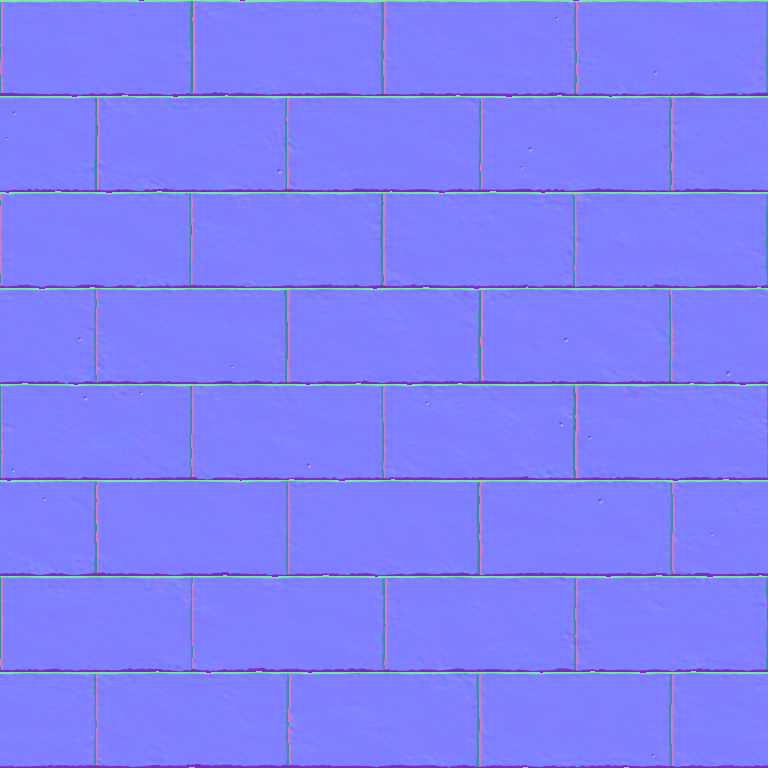
Give the GLSL for this texture map, as a Shadertoy shader.

```glsl
#define BRICKS vec2(4.0, 8.0)
#define JOINT_WIDTH 0.0027
#define JOINT_JITTER 0.006
#define GRAIN 0.10
#define EDGE_WEAR 0.30
#define PIT_DEPTH 1.6
#define LEFT_WALL vec3(0.20, 0.55, 0.62)
#define RIGHT_WALL vec3(0.86, 0.48, 0.72)
#define UPPER_WALL vec3(0.49, 0.17, 0.77)
#define LOWER_WALL vec3(0.48, 0.90, 0.66)

const float TAU = 6.2831853;

vec3 hash3(vec2 p) {
    vec3 q = fract(p.xyx * vec3(0.1031, 0.1030, 0.0973) + 0.137);
    q += dot(q, q.yxz + 33.33);
    return fract((q.xxy + q.yzz) * q.zyx);
}

// Slope of round bumps, one per cell, wrapping at the canvas edges.
vec2 bumpSlope(vec2 uv, vec2 cells) {
    vec2 p = uv * cells, base = floor(p), slope = vec2(0.0);
    for (int j = -1; j <= 1; j++)
    for (int i = -1; i <= 1; i++) {
        vec2 cell = base + vec2(i, j);
        vec3 h = hash3(mod(cell, cells));
        vec2 d = p - cell - h.xy;
        float falloff = max(0.0, 1.0 - dot(d, d));
        slope += (h.z * 2.0 - 1.0) * d * falloff * falloff;
    }
    return slope;
}

// Slope of rare small pits, each kept inside its own cell.
vec2 pitSlope(vec2 uv, float cells) {
    vec2 p = uv * cells;
    vec3 h = hash3(mod(floor(p), cells) + 57.0);
    float radius = mix(0.05, 0.09, h.x);
    vec2 d = (fract(p) - mix(vec2(0.2), vec2(0.8), h.xy)) / radius;
    float falloff = max(0.0, 1.0 - dot(d, d));
    return step(0.965, h.z) * d * falloff * vec2(1.0, -1.0);
}

// Coverage of a band reaching from a brick edge to the given width.
float band(float d, float width) {
    float soft = 0.7 / iResolution.y;
    return 1.0 - smoothstep(width - soft, width + soft, d);
}

void mainImage(out vec4 fragColor, in vec2 fragCoord) {
    vec2 uv = fragCoord / iResolution.xy;

    // Slightly uneven courses
    vec2 p = uv + 0.0004 * vec2(sin(TAU * (9.0 * uv.y + 2.0 * uv.x)),
                                sin(TAU * (7.0 * uv.x + 3.0 * uv.y)));
    p += 0.0003 * sin(TAU * vec2(31.0 * uv.y, 23.0 * uv.x));

    // Running bond: shifted courses and nearest upright joint
    float row = mod(floor(p.y * BRICKS.y), BRICKS.y);
    float shift = 0.5 * (1.0 - mod(row, 2.0));
    float joint = round(p.x * BRICKS.x - shift);
    vec3 jointRand = hash3(vec2(mod(joint, BRICKS.x), row) + 11.0);
    float jitter = JOINT_JITTER * (jointRand.x * 2.0 - 1.0);
    float side = p.x - (joint + shift + jitter) / BRICKS.x;
    float brick = mod(side > 0.0 ? joint : joint - 1.0, BRICKS.x);
    vec3 brickRand = hash3(vec2(brick, row) + 83.0);

    // Distances to the brick edges
    float above = fract(p.y * BRICKS.y) / BRICKS.y;
    float below = 1.0 / BRICKS.y - above;
    float edge = min(abs(side), min(above, below));

    // Face relief: fine grain, soft ripples, rougher rims
    vec2 fine = bumpSlope(uv, vec2(150.0, 170.0));
    vec2 medium = bumpSlope(uv, vec2(52.0, 76.0));
    vec2 broad = bumpSlope(uv, vec2(18.0, 30.0));
    float patchy = smoothstep(-0.05, 0.25, broad.x + broad.y);
    float wear = exp(-edge / 0.010) * EDGE_WEAR * (0.3 + patchy);
    float rough = GRAIN * mix(0.4, 1.2, brickRand.x * patchy + 0.2);
    vec2 tilt = fine * (rough + wear) + medium * (0.6 * rough + 0.4 * wear)
              + broad * 0.05 + PIT_DEPTH * pitSlope(uv, 24.0);
    vec3 color = normalize(vec3(tilt, 1.0)) * 0.5 + 0.5;

    // Joint walls, with widths that vary and chip
    float chip = 1.0 + 0.9 * fine.x + 1.2 * medium.y;
    float upright = JOINT_WIDTH * mix(0.75, 1.25, jointRand.y);
    vec3 wall = side < 0.0 ? LEFT_WALL : RIGHT_WALL;
    float strength = mix(0.75, 1.0, jointRand.z);
    color = mix(color, wall, strength * band(abs(side), upright * mix(1.0, chip, 0.4)));
    color = mix(color, LOWER_WALL, band(below, JOINT_WIDTH * 0.85 * mix(1.0, chip, 0.3)));
    color = mix(color, UPPER_WALL, band(above, JOINT_WIDTH * 1.1 * chip));

    fragColor = vec4(color, 1.0);
}
```
